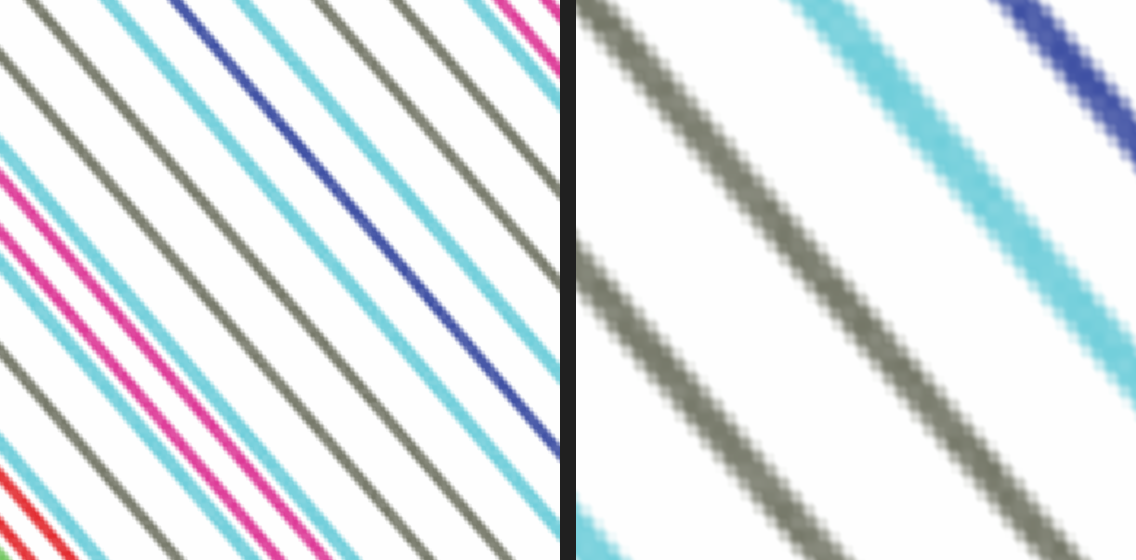
Left: the whole. Right: its middle third, enlarged.
This pattern is drawn by a Shadertoy shader. Its source:

```glsl
#define CELLS 128.0
#define RUN 0.85
#define AXIS 0.3125
#define THIN 0.0128
#define WIDE 0.0160
#define SOFT 0.0085
#define GRAIN 0.14
#define PAPER vec3(0.995, 0.996, 0.995)

const vec3 GRAY  = vec3(0.46, 0.47, 0.41);
const vec3 CYAN  = vec3(0.44, 0.81, 0.86);
const vec3 BLUE  = vec3(0.24, 0.31, 0.64);
const vec3 PINK  = vec3(0.87, 0.22, 0.59);
const vec3 RED   = vec3(0.89, 0.16, 0.18);
const vec3 GREEN = vec3(0.45, 0.78, 0.38);

float hash(vec2 p) {
    vec3 q = fract(vec3(p.xyx) * 0.1031);
    q += dot(q, q.yzx + 33.33);
    return fract((q.x + q.y) * q.z);
}

// Hash values at the cell centres, blended by the given weights
float cellNoise(vec2 cell, vec2 blend) {
    float low = mix(hash(cell), hash(cell + vec2(1, 0)), blend.x);
    float high = mix(hash(cell + vec2(0, 1)), hash(cell + vec2(1, 1)), blend.x);
    return mix(low, high, blend.y);
}

// Soft-edged translucent stripe; dist is measured from its centre line
vec3 stripe(float dist, float halfWidth, vec3 ink, float strength) {
    float cover = 1.0 - smoothstep(halfWidth - SOFT, halfWidth + SOFT, abs(dist));
    return mix(vec3(1), ink, cover * strength);
}

void mainImage(out vec4 fragColor, in vec2 fragCoord) {
    // Coarse grid with softened steps between cells
    vec2 grid = fragCoord / iResolution.y * CELLS - 0.5;
    vec2 cell = floor(grid);
    vec2 blend = smoothstep(0.1, 0.9, grid - cell);
    vec2 uv = (cell + blend + 0.5) / CELLS;
    float strength = 1.0 - GRAIN * cellNoise(cell, blend);

    // Distance across the diagonals, mirrored about the blue stripe
    float d = abs(uv.x - (1.0 - uv.y) * RUN - AXIS);
    vec3 color = PAPER;

    // Central band
    color *= stripe(d, THIN, BLUE, strength);
    color *= stripe(d - 0.119, WIDE, CYAN, strength);

    // Gray stripes
    color *= stripe(d - 0.2565, THIN, GRAY, strength);
    color *= stripe(d - 0.396, THIN, GRAY, strength);
    color *= stripe(d - 0.844, THIN, GRAY, strength);

    // Pink pair edged with cyan
    float pinkBand = abs(d - 0.622);
    color *= stripe(pinkBand - 0.0417, THIN, PINK, strength);
    color *= stripe(pinkBand - 0.0892, WIDE, CYAN, strength);

    // Red pair edged with cyan inside and green outside
    float redBand = d - 1.071;
    color *= stripe(abs(redBand) - 0.0371, THIN, RED, strength);
    color *= stripe(redBand + 0.0866, WIDE, CYAN, strength);
    color *= stripe(redBand - 0.0866, WIDE, GREEN, strength);

    fragColor = vec4(color, 1.0);
}
```
